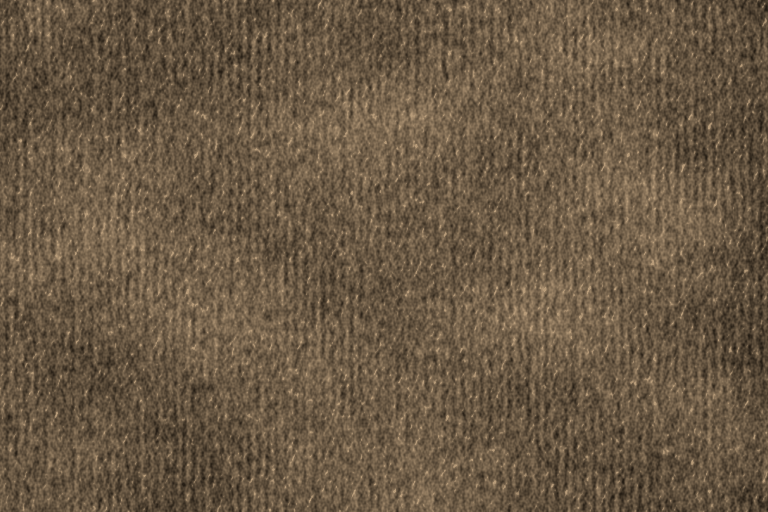
Reproduce this texture procedurally as a Shadertoy shader.

```glsl
const vec3 DARK_BROWN = vec3(0.29, 0.24, 0.18);
const vec3 LIGHT_TAN = vec3(0.58, 0.49, 0.38);
const float BASE_TONE = 0.54;
const float RIBS_PER_HEIGHT = 55.0;
const float RIB_DEPTH = 0.13;
const float RIB_WOBBLE = 1.6;
const float STREAK_DEPTH = 0.36;
const float FIBRE_DEPTH = 0.60;
const float FINE_DEPTH = 0.50;
const float GLINT_DEPTH = 0.55;
const float STAIN_DEPTH = 0.36;
const float VIGNETTE_DEPTH = 0.60;
const float EDGE_DEPTH = 0.16;
const vec2 STREAK_FREQ = vec2(56.0, 15.0);
const vec2 FIBRE_FREQ = vec2(140.0, 52.0);
const vec2 FINE_FREQ = vec2(215.0, 165.0);
const float LEAN_RIGHT = 0.42;
const float LEAN_LEFT = -0.30;
const float TAU = 6.28318;

// Unit gradient chosen by an integer hash of the lattice cell
vec2 gradient(ivec2 cell) {
    uvec2 q = uvec2(cell) * uvec2(1597u, 3571u);
    uint n = q.x ^ (q.y + 7919u);
    n = (n ^ (n >> 15u)) * 739391u;
    n = (n ^ (n >> 13u)) * 912271u;
    n ^= n >> 16u;
    float angle = TAU * float(n & 65535u) / 65536.0;
    return vec2(cos(angle), sin(angle));
}

float gradientNoise(vec2 p) {
    ivec2 cell = ivec2(floor(p));
    vec2 f = fract(p);
    vec2 u = f * f * f * (f * (f * 6.0 - 15.0) + 10.0);
    float a = dot(gradient(cell), f);
    float b = dot(gradient(cell + ivec2(1, 0)), f - vec2(1, 0));
    float c = dot(gradient(cell + ivec2(0, 1)), f - vec2(0, 1));
    float d = dot(gradient(cell + ivec2(1, 1)), f - vec2(1, 1));
    return mix(mix(a, b, u.x), mix(c, d, u.x), u.y);
}

float fbm(vec2 p) {
    float sum = 0.0;
    float weight = 1.0;
    for (int i = 0; i < 4; i++) {
        sum += weight * gradientNoise(p);
        p = mat2(1.6, 1.2, -1.2, 1.6) * p + 17.3;
        weight *= 0.55;
    }
    return sum;
}

vec2 rotate(vec2 p, float angle) {
    float c = cos(angle), s = sin(angle);
    return vec2(c * p.x - s * p.y, s * p.x + c * p.y);
}

// Uneven vertical ribs, broken into short raised streaks
float ribs(vec2 p) {
    float wobble = RIB_WOBBLE * gradientNoise(p * vec2(9.0, 16.0) + 31.7);
    float strength = 1.0 + 1.5 * gradientNoise(p * vec2(7.0, 5.0) + 8.1);
    float wave = sin(TAU * p.x * RIBS_PER_HEIGHT + wobble);
    float streak = gradientNoise(p * STREAK_FREQ + 53.9);
    return RIB_DEPTH * strength * wave + STREAK_DEPTH * streak;
}

// Crossing slanted fibres with fine grain and a few bright strands
float fibres(vec2 p) {
    float right = gradientNoise(rotate(p, LEAN_RIGHT) * FIBRE_FREQ + 71.3);
    float left = gradientNoise(rotate(p, LEAN_LEFT) * FIBRE_FREQ + 113.5);
    float fine = gradientNoise(p * FINE_FREQ + 19.7);
    float glint = smoothstep(0.25, 0.65, right + 0.4 * fine);
    return FIBRE_DEPTH * (right + 0.85 * left) + FINE_DEPTH * fine
         + GLINT_DEPTH * glint * glint;
}

// Broad stains, darkened corners and a worn right edge
float shading(vec2 p, vec2 uv) {
    vec2 fromCentre = uv - vec2(0.5, 0.55);
    float edge = smoothstep(0.91, 1.0, uv.x);
    return STAIN_DEPTH * fbm(p * vec2(2.6, 3.4) + 4.6)
         - VIGNETTE_DEPTH * dot(fromCentre, fromCentre)
         - EDGE_DEPTH * edge;
}

void mainImage(out vec4 fragColor, in vec2 fragCoord) {
    vec2 uv = fragCoord / iResolution.xy;
    vec2 p = fragCoord / iResolution.y;
    float tone = BASE_TONE + shading(p, uv) + ribs(p) + fibres(p);
    tone = clamp(tone, -0.5, 1.5);
    fragColor = vec4(mix(DARK_BROWN, LIGHT_TAN, tone), 1.0);
}
```
